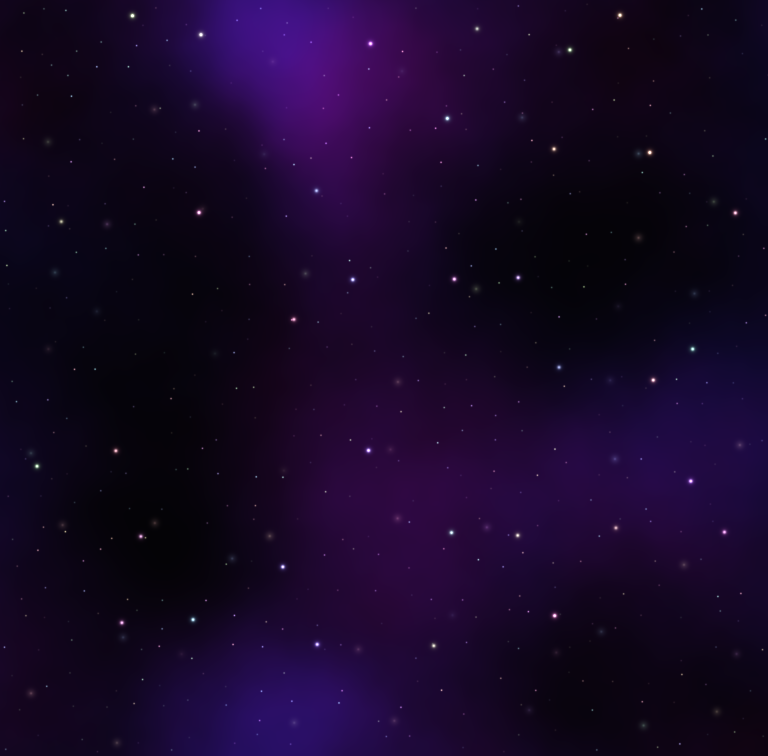
Write a Shadertoy shader that draws this texture.

```glsl
// Deep space: a soft blue and magenta nebula with scattered tinted stars.

#define VOID_COLOR    vec3(0.010, 0.010, 0.014)
#define BLUE_GAS      vec3(0.10, 0.06, 0.42)
#define MAGENTA_GAS   vec3(0.26, 0.015, 0.26)
#define CLOUD_SCALE   2.6
#define CLOUD_AMOUNT  0.26
#define BRIGHT_RADIUS 0.0022
#define TINY_RADIUS   0.0012
#define FUZZY_RADIUS  0.0055
#define STAR_TINT     0.45

vec3 hash3(vec2 p) {
    vec3 q = fract(p.xyx * vec3(0.1031, 0.1030, 0.0973));
    q += dot(q, q.yxz + 33.33);
    return fract((q.xxy + q.yzz) * q.zyx);
}

float gradientNoise(vec2 p) {
    vec2 cell = floor(p), f = fract(p);
    vec2 u = f * f * f * (f * (f * 6.0 - 15.0) + 10.0);
    vec4 corner;
    for (int k = 0; k < 4; k++) {
        vec2 offset = vec2(k & 1, k >> 1);
        float angle = 6.2832 * hash3(cell + offset + 40.0).x;
        corner[k] = dot(vec2(cos(angle), sin(angle)), f - offset);
    }
    return mix(mix(corner.x, corner.y, u.x), mix(corner.z, corner.w, u.x), u.y);
}

float fbm(vec2 p) {
    float sum = 0.0, amplitude = 1.0;
    for (int i = 0; i < 5; i++) {
        sum += amplitude * gradientNoise(p);
        p = mat2(1.6, 1.2, -1.2, 1.6) * p + 7.3;
        amplitude *= 0.48;
    }
    return sum;
}

float glow(vec2 p, vec2 center, float radius) {
    vec2 d = (p - center) / radius;
    return exp(-dot(d, d));
}

vec3 nebula(vec2 p) {
    // Warp the coordinates so the glows get ragged, cloudy edges
    vec2 q = p * CLOUD_SCALE;
    vec2 w = p + 0.09 * vec2(fbm(q + 3.1), fbm(q + 17.7));

    float blue = 0.15 + CLOUD_AMOUNT * fbm(q + 31.0)
        + 0.70 * glow(w, vec2(0.37, 1.02), 0.14)
        + 0.58 * glow(w, vec2(0.36, 0.01), 0.15)
        + 0.30 * glow(w, vec2(0.94, 0.43), 0.20)
        + 0.20 * glow(w, vec2(0.50, 0.72), 0.18)
        + 0.16 * glow(w, vec2(0.00, 0.40), 0.16);

    // A magenta lane drifts down the middle
    float lane = (w.x - 0.50 - 0.05 * sin(5.0 * w.y + 3.5)) / 0.17;
    float magenta = 0.17 + CLOUD_AMOUNT * fbm(q + 53.0)
        + 0.20 * exp(-lane * lane)
        + 0.62 * glow(w, vec2(0.46, 0.88), 0.14)
        + 0.16 * glow(w, vec2(0.57, 0.37), 0.17)
        + 0.24 * glow(w, vec2(0.82, 0.33), 0.17);

    // Dark dust
    float dust = 0.92 * glow(w, vec2(0.18, 0.32), 0.20)
        + 0.85 * glow(w, vec2(0.75, 0.66), 0.18)
        + 0.50 * glow(w, vec2(0.20, 0.75), 0.16)
        + 0.55 * glow(w, vec2(0.82, 0.12), 0.13);
    float clear = 1.0 - min(dust, 0.95);
    return VOID_COLOR + clear * (max(blue, 0.02) * BLUE_GAS + max(magenta, 0.04) * MAGENTA_GAS);
}

// One jittered star per grid cell: xyz is its tint, w its squared distance.
// Empty cells are pushed far away; level is a random brightness.
vec4 starField(vec2 p, float cells, float share, float seed, out float level) {
    vec2 id = floor(p * cells);
    vec3 place = hash3(id + seed);
    vec3 look = hash3(id + seed + 71.0);
    vec2 d = fract(p * cells) - mix(vec2(0.14), vec2(0.86), place.xy);
    d /= cells;
    level = look.x;
    vec3 hue = 0.6 + 0.4 * cos(6.2832 * (look.y + vec3(0.0, 0.33, 0.67)));
    float dist2 = place.z < share ? dot(d, d) : 1.0;
    return vec4(mix(vec3(1.0), hue, STAR_TINT), dist2);
}

float softDot(float dist2, float radius) {
    float r = max(radius, 0.6 / iResolution.y);
    return exp(-dist2 / (r * r));
}

void mainImage(out vec4 fragColor, in vec2 fragCoord) {
    vec2 p = fragCoord / iResolution.y;
    vec3 color = nebula(p);
    float level;

    // Faint out-of-focus stars
    vec4 star = starField(p, 9.0, 0.55, 110.0, level);
    color += star.rgb * mix(0.04, 0.16, level)
        * (softDot(star.w, FUZZY_RADIUS) + softDot(star.w, 0.3 * FUZZY_RADIUS));

    // Tiny stars, mostly dim
    star = starField(p, 25.0, 0.80, 230.0, level);
    color += star.rgb * mix(0.08, 0.75, level * level) * softDot(star.w, TINY_RADIUS);

    // Bright stars: white core in a tinted halo
    star = starField(p, 9.0, 0.40, 370.0, level);
    color += mix(0.65, 1.3, level) * (mix(star.rgb, vec3(1.0), 0.4) * softDot(star.w, BRIGHT_RADIUS)
        + 0.25 * star.rgb * star.rgb * softDot(star.w, 2.2 * BRIGHT_RADIUS));

    fragColor = vec4(clamp(color, 0.0, 1.0), 1.0);
}
```
